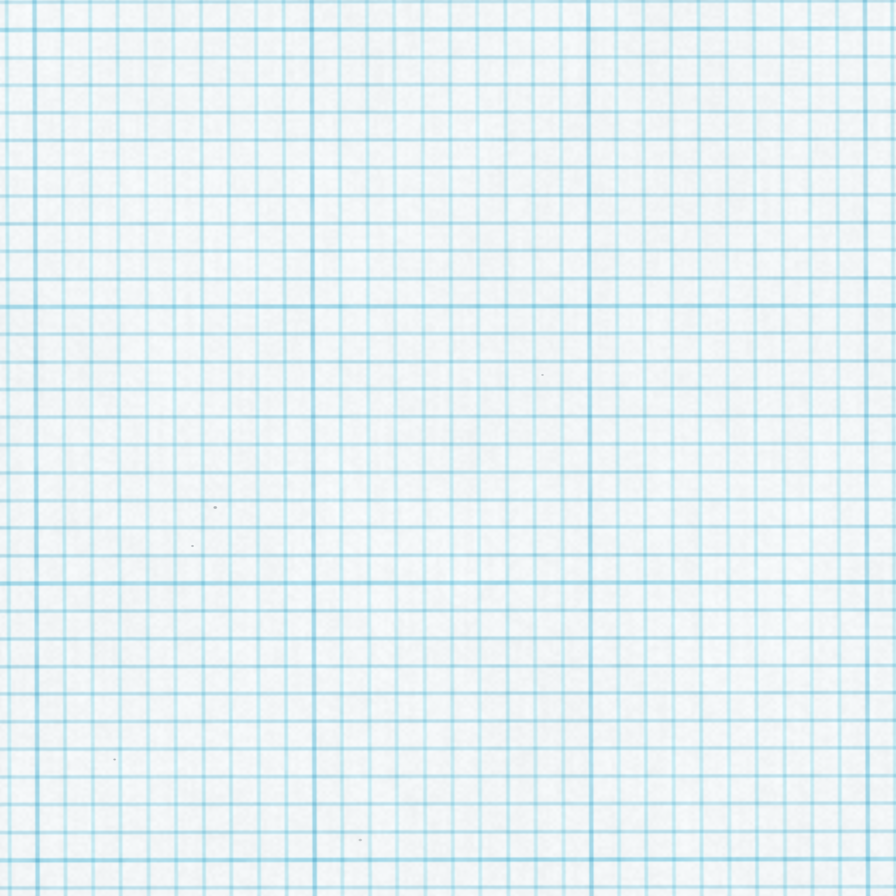
A Shadertoy shader for this pattern:

```glsl
const float CELL = 0.03088;
const float MAJOR_EVERY = 10.0;
const vec2 GRID_ORIGIN = vec2(0.0405, 0.0408);
const vec3 PAPER = vec3(0.953, 0.964, 0.969);
const vec3 COLUMN_INK = vec3(0.82, 0.945, 0.97);
const vec3 ROW_INK = vec3(0.78, 0.905, 0.945);
const vec3 MAJOR_INK = vec3(0.70, 0.885, 0.94);
const vec3 BLEED_INK = vec3(0.94, 0.992, 1.0);
const int SPECKS = 5;

float hash(vec2 p) {
    return fract(sin(dot(p, vec2(127.1, 311.7))) * 43758.5453);
}

float noise(vec2 p) {
    vec2 cell = floor(p);
    vec2 f = fract(p);
    f = f * f * (3.0 - 2.0 * f);
    float low = mix(hash(cell), hash(cell + vec2(1.0, 0.0)), f.x);
    float high = mix(hash(cell + vec2(0.0, 1.0)), hash(cell + 1.0), f.x);
    return mix(low, high, f.y);
}

float fbm(vec2 p) {
    float sum = 0.0;
    float amplitude = 0.5;
    for (int i = 0; i < 4; i++) {
        sum += amplitude * noise(p);
        p = p * 2.03 + 17.0;
        amplitude *= 0.5;
    }
    return sum;
}

// Ink transmittance of one family of parallel lines
vec3 ruledLines(float across, float along, vec3 minorInk, float seed, float pixel) {
    float index = round(across / CELL);
    float major = 1.0 - step(0.5, mod(index, MAJOR_EVERY));
    float shift = (hash(vec2(index, seed)) - 0.5) * 0.0008;
    float dist = abs(across - index * CELL - shift);

    float halfWidth = mix(0.0018, 0.0023, major);
    float soft = max(0.0013, 0.75 * pixel);
    float cover = 1.0 - smoothstep(halfWidth - soft, halfWidth + soft, dist);
    float bleed = 1.0 - smoothstep(halfWidth, halfWidth + 0.0022, dist);

    // Uneven ink from line to line and along each line
    float strength = mix(0.85, 1.1, hash(vec2(index, seed + 5.0)));
    strength = mix(strength, 1.0, major);
    strength *= 0.85 + 0.3 * noise(vec2(along * 45.0, index * 3.7 + seed));
    vec3 ink = mix(minorInk, MAJOR_INK, major);
    return mix(mix(vec3(1.0), BLEED_INK, bleed), ink, cover * strength);
}

// Fibre grain, broad mottling and faint upright streaks
float paperTone(vec2 uv) {
    float grain = noise(uv * 260.0) - 0.5;
    float fibre = noise(uv * vec2(90.0, 170.0) + 31.0) - 0.5;
    float mottle = fbm(uv * 5.0) - 0.47;
    float streak = noise(vec2(uv.x * 190.0, uv.y * 14.0)) - 0.5;
    return 1.0 + 0.022 * grain + 0.010 * fibre + 0.014 * mottle + 0.012 * streak;
}

// Sparse dark flecks
float specks(vec2 uv, float pixel) {
    float cover = 0.0;
    for (int i = 0; i < SPECKS; i++) {
        float id = float(i);
        vec2 center = vec2(hash(vec2(id, 2.3)), hash(vec2(id, 8.1)));
        float radius = mix(0.0010, 0.0020, hash(vec2(id, 4.7)));
        float dist = length((uv - center) * vec2(1.0, 1.3));
        float fleck = 1.0 - smoothstep(radius - pixel, radius + pixel, dist);
        cover = max(cover, fleck * mix(0.3, 0.6, hash(vec2(id, 6.2))));
    }
    return cover;
}

void mainImage(out vec4 fragColor, in vec2 fragCoord) {
    vec2 uv = fragCoord / iResolution.y;
    float pixel = 1.0 / iResolution.y;

    // Slight skew of the printed grid
    vec2 grid = uv - GRID_ORIGIN;
    grid += vec2(0.0035 * (uv.y - 0.5), 0.0015 * (0.5 - uv.x));

    vec3 color = PAPER * paperTone(uv);
    color *= ruledLines(grid.x, uv.y, COLUMN_INK, 1.0, pixel);
    color *= ruledLines(grid.y, uv.x, ROW_INK, 2.0, pixel);
    color = mix(color, vec3(0.45, 0.48, 0.50), specks(uv, pixel));

    fragColor = vec4(clamp(color, 0.0, 1.0), 1.0);
}
```
